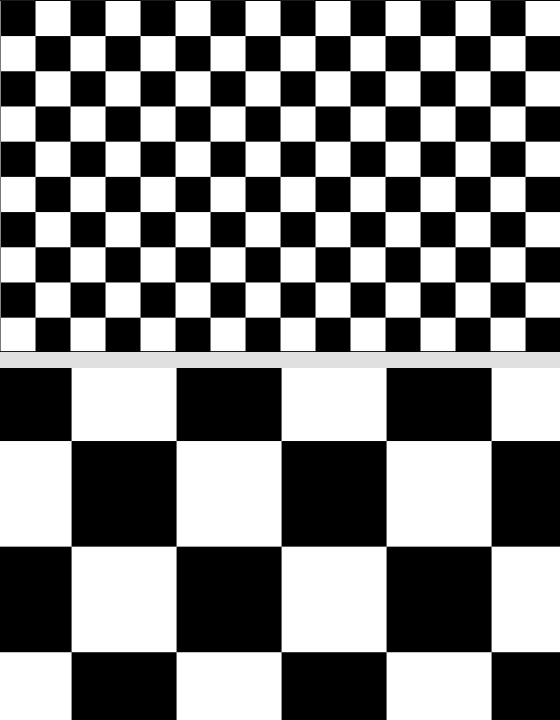
Top, the full canvas; bottom, a detail of the centre.
Reproduce this pattern procedurally as a Shadertoy shader.

```glsl
const vec2 CELLS = vec2(16.0, 10.0);      // even counts, so the board tiles
const vec2 SHIFT = vec2(0.015, -0.025);   // board offset, in cells
const float SEAM_HALF_WIDTH = 0.0025;     // share of the canvas height
const vec3 DARK = vec3(0.0);
const vec3 LIGHT = vec3(1.0);

// Square wave of period 2 on each axis, its edges one pixel wide
vec2 squareWave(vec2 p, vec2 pixel) {
    vec2 edgeDistance = abs(mod(p - 0.5, 2.0) - 1.0) - 0.5;
    return clamp(2.0 * edgeDistance / pixel, -1.0, 1.0);
}

// Coverage of the thin line where the top edge meets the bottom one
float seamLine(float y, float pixel) {
    float d = min(y, 1.0 - y);
    return clamp((SEAM_HALF_WIDTH - d) / pixel + 0.5, 0.0, 1.0);
}

void mainImage(out vec4 fragColor, in vec2 fragCoord) {
    vec2 uv = fragCoord / iResolution.xy;
    vec2 pixel = 1.0 / iResolution.xy;

    // Checkerboard: the sign of the product alternates between cells
    vec2 wave = squareWave(uv * CELLS - SHIFT, pixel * CELLS);
    float light = 0.5 + 0.5 * wave.x * wave.y;

    // Dark line along the horizontal seam
    light *= 1.0 - seamLine(uv.y, pixel.y);

    fragColor = vec4(mix(DARK, LIGHT, light), 1.0);
}
```
